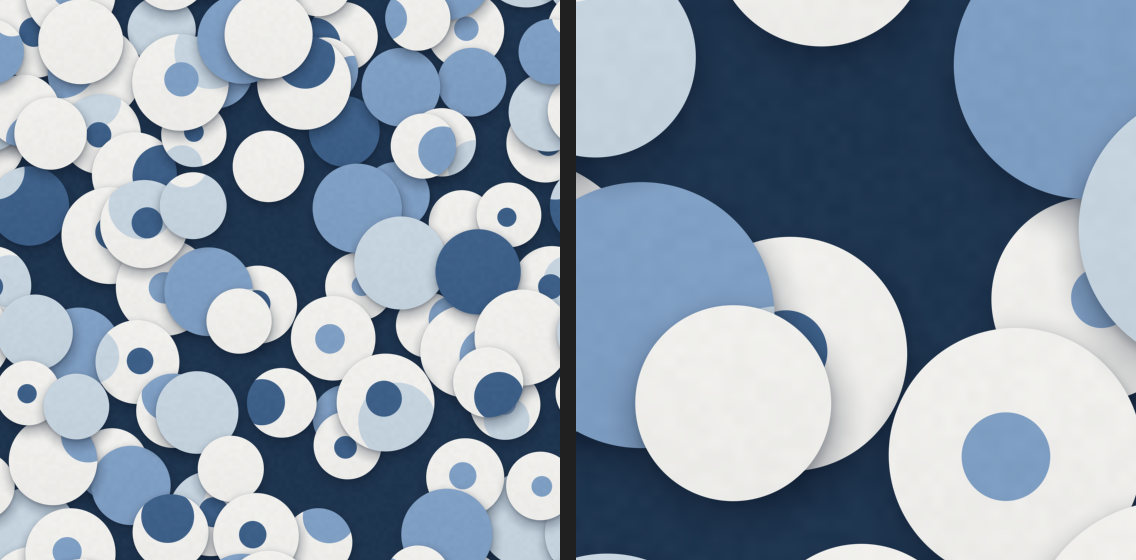
Left, the full canvas; right, a detail of the centre.
This pattern is drawn by a Shadertoy shader. Its source:

```glsl
// Overlapping paper discs in white and blues on navy, with soft drop shadows.
// Discs sit on a wrapping jittered grid, stacked in several passes; each may
// carry a clipped crescent and a central dot, over a faint paper grain.

const float TAU = 6.2831853;
const int GRID = 9;            // disc cells per canvas side
const int LAYERS = 3;          // stacking passes
const int GRAIN = 144;         // paper grain cells per canvas side

const vec3 NAVY  = vec3(0.118, 0.207, 0.312);
const vec3 DEEP  = vec3(0.235, 0.370, 0.530);
const vec3 MID   = vec3(0.495, 0.618, 0.762);
const vec3 PALE  = vec3(0.770, 0.825, 0.872);
const vec3 WHITE = vec3(0.932, 0.930, 0.920);
const vec3 SHADE = vec3(0.045, 0.085, 0.150);

// Three random values in 0..1 for a cell of a grid that wraps.
vec3 hash3(ivec2 cell, int period, int seed) {
    ivec2 wrapped = (cell + period) % period;
    uvec3 v = uvec3(wrapped, seed) * 1664525u + 1013904223u;
    v.x += v.y * v.z; v.y += v.z * v.x; v.z += v.x * v.y;
    v ^= v >> 16u;
    v.x += v.y * v.z; v.y += v.z * v.x; v.z += v.x * v.y;
    return vec3(v >> 16u) / 65535.0;
}

// Smooth value noise that repeats after one canvas.
float wrapNoise(vec2 uv, int period) {
    vec2 p = uv * float(period);
    ivec2 c = ivec2(floor(p));
    vec2 f = smoothstep(0.0, 1.0, fract(p));
    float low  = mix(hash3(c, period, 90).x, hash3(c + ivec2(1, 0), period, 90).x, f.x);
    float high = mix(hash3(c + ivec2(0, 1), period, 90).x, hash3(c + ivec2(1, 1), period, 90).x, f.x);
    return mix(low, high, f.y);
}

float circleMask(vec2 p, vec2 centre, float radius, float blur) {
    return smoothstep(blur, -blur, length(p - centre) - radius);
}

// Slow layered sines that thin out some regions and leave open ground.
float density(vec2 uv) {
    return 0.5 * sin(TAU * (uv.x + 2.0 * uv.y)) + 0.5 * sin(TAU * (2.0 * uv.x - uv.y) + 1.3);
}

vec3 baseColour(float pick) {
    if (pick < 0.61) return WHITE;
    if (pick < 0.81) return MID;
    return pick < 0.91 ? DEEP : PALE;
}

vec3 crescentColour(bool onWhite, float pick) {
    if (!onWhite) return pick < 0.5 ? WHITE : PALE;
    if (pick < 0.32) return PALE;
    return pick < 0.70 ? MID : DEEP;
}

// Surface of one disc of unit radius; q is the position inside it.
vec3 discColour(vec2 q, ivec2 cell, float blur) {
    vec3 kind = hash3(cell, GRID, 3);
    vec3 cut  = hash3(cell, GRID, 4);
    vec3 eye  = hash3(cell, GRID, 5);
    bool onWhite = kind.x < 0.61;
    vec3 colour = baseColour(kind.x);

    // Crescent or lens, cut off by the rim
    if (kind.y < (onWhite ? 0.46 : 0.28)) {
        float angle = TAU * cut.x;
        float reach = onWhite ? mix(0.40, 1.25, cut.y) : 1.25;
        vec2 centre = reach * vec2(cos(angle), sin(angle));
        float radius = mix(0.60, 0.80, cut.z);
        colour = mix(colour, crescentColour(onWhite, eye.z), circleMask(q, centre, radius, blur));
    }
    // Central dot
    bool hasDot = onWhite && (kind.y > 0.66 || (kind.y < 0.46 && eye.z < 0.32));
    if (hasDot) {
        vec2 centre = 0.16 * (eye.xy - 0.5);
        vec3 dotColour = kind.z < 0.70 ? DEEP : MID;
        colour = mix(colour, dotColour, circleMask(q, centre, mix(0.29, 0.37, cut.z), blur));
    }
    return colour + 0.010 * q.y;
}

// Lays one disc and its shadow over the colours below.
vec3 layDisc(vec3 under, vec2 p, ivec2 cell, int layer, float pixel) {
    vec3 place = hash3(cell, GRID, 1);
    vec3 form  = hash3(cell, GRID, 2);
    float keep = 0.91 + 0.26 * density(vec2(cell) / float(GRID));
    if (int(form.y * 0.999 * float(LAYERS)) != layer || form.z > keep) return under;

    vec2 offset = p - (vec2(cell) + 0.5 + 0.8 * (place.xy - 0.5));
    float radius = mix(0.52, 0.79, form.x * sqrt(form.x));
    float wide  = circleMask(offset, vec2(0.015, -0.09), radius, 0.20);
    float tight = circleMask(offset, vec2(0.005, -0.025), radius, 0.05);
    vec3 colour = mix(under, SHADE, 0.40 * wide);
    colour = mix(colour, SHADE, 0.20 * tight);

    vec3 surface = discColour(offset / radius, cell, pixel / radius);
    return mix(colour, surface, circleMask(offset, vec2(0.0), radius, pixel));
}

void mainImage(out vec4 fragColor, in vec2 fragCoord) {
    vec2 uv = fragCoord / iResolution.xy;
    vec2 p = uv * float(GRID);
    float pixel = 0.8 * float(GRID) / min(iResolution.x, iResolution.y);
    ivec2 home = ivec2(floor(p));

    vec3 colour = NAVY;
    for (int layer = 0; layer < LAYERS; layer++)
        for (int y = 1; y >= -1; y--)
            for (int x = -1; x <= 1; x++)
                colour = layDisc(colour, p, home + ivec2(x, y), layer, pixel);

    // Paper grain
    colour += 0.018 * (wrapNoise(uv, GRAIN) - 0.5);
    fragColor = vec4(colour, 1.0);
}
```
